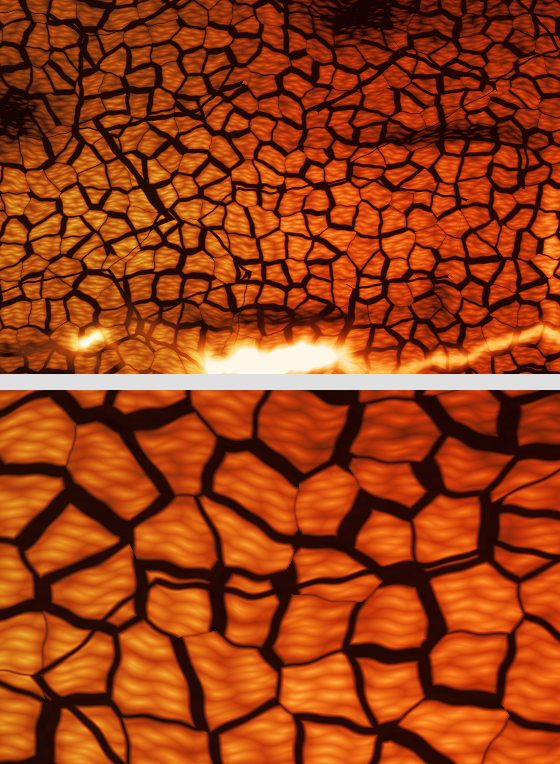
Top: the whole. Bottom: its middle third, enlarged.
A Shadertoy shader for this texture:

```glsl
// Charred, cracked log surface glowing above a low line of flames.

float hash(vec2 p) {
    vec3 q = fract(p.xyx * vec3(0.1031, 0.1030, 0.0973));
    q += dot(q, q.yzx + 33.33);
    return fract((q.x + q.y) * q.z);
}

vec2 jitter(vec2 cell, float amount) {
    vec2 h = vec2(hash(cell + 71.0), hash(cell + 193.0));
    return 0.5 + amount * (h - 0.5);
}

// Layered sines that bend straight lines into ragged ones.
vec2 ragged(vec2 p, float freq, float amp) {
    vec2 offset = vec2(0.0);
    for (int i = 0; i < 5; i++) {
        float phase = float(i) * 1.7;
        offset += amp * sin(freq * (p.yx + 0.4 * p * vec2(1.0, -1.0)) + vec2(phase, phase + 2.1));
        freq *= 2.1;
        amp *= 0.56;
    }
    return offset;
}

// Cellular noise: x = distance to centre, y = distance to crack, z = cell hash.
// Each crack draws its own half width from the given range.
vec3 cellular(vec2 p, float spread, vec2 widthRange) {
    vec2 base = floor(p), f = p - base;
    vec2 nearCell = vec2(0.0), nearVec = vec2(0.0);
    float nearest = 8.0, gap = 8.0;
    for (int y = -1; y <= 1; y++)
    for (int x = -1; x <= 1; x++) {
        vec2 cell = vec2(x, y);
        vec2 v = cell + jitter(base + cell, spread) - f;
        if (dot(v, v) < nearest) {
            nearest = dot(v, v);
            nearCell = cell;
            nearVec = v;
        }
    }
    for (int y = -2; y <= 2; y++)
    for (int x = -2; x <= 2; x++) {
        vec2 cell = nearCell + vec2(x, y);
        vec2 v = cell + jitter(base + cell, spread) - f;
        vec2 across = v - nearVec;
        if (dot(across, across) > 1e-4) {
            float edge = dot(0.5 * (v + nearVec), normalize(across));
            float pick = hash(2.0 * base + cell + nearCell + 37.0);
            gap = min(gap, edge - mix(widthRange.x, widthRange.y, pick));
        }
    }
    return vec3(sqrt(nearest), gap, hash(base + nearCell + 11.0));
}

float glow(vec2 p, vec2 centre, vec2 radius) {
    vec2 q = (p - centre) / radius;
    return exp(-dot(q, q));
}

// Broad light and soot over the wood.
float woodHeat(vec2 p) {
    float h = 0.31;
    h += 0.20 * glow(p, vec2(0.40, 0.42), vec2(0.70, 0.30));
    h += 0.13 * glow(p, vec2(1.05, 0.35), vec2(0.45, 0.28));
    h += 0.28 * glow(p, vec2(1.49, 0.30), vec2(0.035, 0.25));
    h -= 0.45 * glow(p, vec2(0.02, 0.69), vec2(0.13, 0.08));
    h -= 0.35 * glow(p, vec2(0.95, 0.97), vec2(0.14, 0.06));
    h -= 0.36 * glow(p, vec2(1.20, 0.635), vec2(0.28, 0.028));
    h -= 0.14 * glow(p, vec2(1.30, 1.00), vec2(0.35, 0.14));
    h -= 0.28 * glow(p, vec2(1.17, 0.20), vec2(0.035, 0.08));
    h -= 0.40 * glow(p, vec2(0.75, 0.155), vec2(0.28, 0.022));
    h -= 0.35 * glow(p, vec2(0.08, 0.070), vec2(0.14, 0.020));
    return h;
}

float flameHeat(vec2 p) {
    vec2 q = p + ragged(p, 11.0, 0.016);
    float streak = 0.5 + 0.5 * sin(34.0 * q.x + 46.0 * q.y + 2.0 * sin(21.0 * q.x));
    float tailY = 0.02 + 0.07 * smoothstep(1.0, 1.5, q.x);
    float body = 1.45 * glow(q, vec2(0.74, 0.025), vec2(0.21, 0.055));
    float spark = 1.1 * glow(q, vec2(0.25, 0.085), vec2(0.055, 0.025));
    float tail = 0.72 * smoothstep(0.85, 1.15, q.x) * glow(q, vec2(q.x, tailY), vec2(1.0, 0.022));
    float wisps = 0.42 * streak * glow(q, vec2(0.42, 0.06), vec2(0.36, 0.07));
    return body + spark + tail + wisps;
}

vec3 emberRamp(float heat) {
    vec3 stops[6] = vec3[6](
        vec3(0.18, 0.03, 0.02), vec3(0.47, 0.15, 0.04), vec3(0.76, 0.22, 0.04),
        vec3(0.91, 0.45, 0.09), vec3(0.98, 0.76, 0.31), vec3(0.99, 0.97, 0.90));
    vec3 colour = stops[0] * mix(0.5, 1.0, smoothstep(0.0, 0.1, heat));
    for (int i = 1; i < 6; i++)
        colour = mix(colour, stops[i], clamp(heat * 5.0 - float(i - 1), 0.0, 1.0));
    return colour;
}

void mainImage(out vec4 fragColor, in vec2 fragCoord) {
    vec2 p = fragCoord / iResolution.y;
    p.x += 0.75 - 0.5 * iResolution.x / iResolution.y;
    vec2 bent = p + ragged(p, 9.0, 0.010);

    // Blocks shrink in height toward the upper right.
    float flatten = 2.0 * smoothstep(0.5, 1.0, p.y) * smoothstep(0.6, 1.3, p.x);
    vec3 block = cellular(bent * vec2(14.5, 16.0) + vec2(0.0, flatten), 0.78, vec2(-0.04, 0.12));
    vec3 plate = cellular(bent * vec2(3.0, 4.6) + 5.0, 0.85, vec2(-0.03, 0.028));
    float solid = smoothstep(0.0, 0.07, block.y) * smoothstep(0.0, 0.014, plate.y);

    // Flaky horizontal grain, tilted a little per block.
    vec2 grainPos = bent + vec2(0.0, 0.12 * (block.z - 0.5) * p.x);
    float grain = 0.45 - cellular(grainPos * vec2(30.0, 105.0), 0.95, vec2(0.0)).x;

    float surface = woodHeat(bent) + 0.36 * grain + 0.10 * (block.z - 0.5);
    surface *= mix(0.82, 1.0, smoothstep(0.03, 0.2, block.y));
    float wood = max(surface, 0.0) * mix(0.05, 1.0, solid);

    float flame = flameHeat(p);
    float cover = clamp(flame, 0.0, 1.0);
    vec3 tint = mix(vec3(0.95, 1.25, 1.3), vec3(1.04, 0.92, 0.85), smoothstep(0.3, 0.95, p.x));
    vec3 colour = emberRamp(wood * (1.0 - cover) + flame) * mix(tint, vec3(1.0), cover);
    fragColor = vec4(clamp(colour, 0.0, 1.0), 1.0);
}
```
